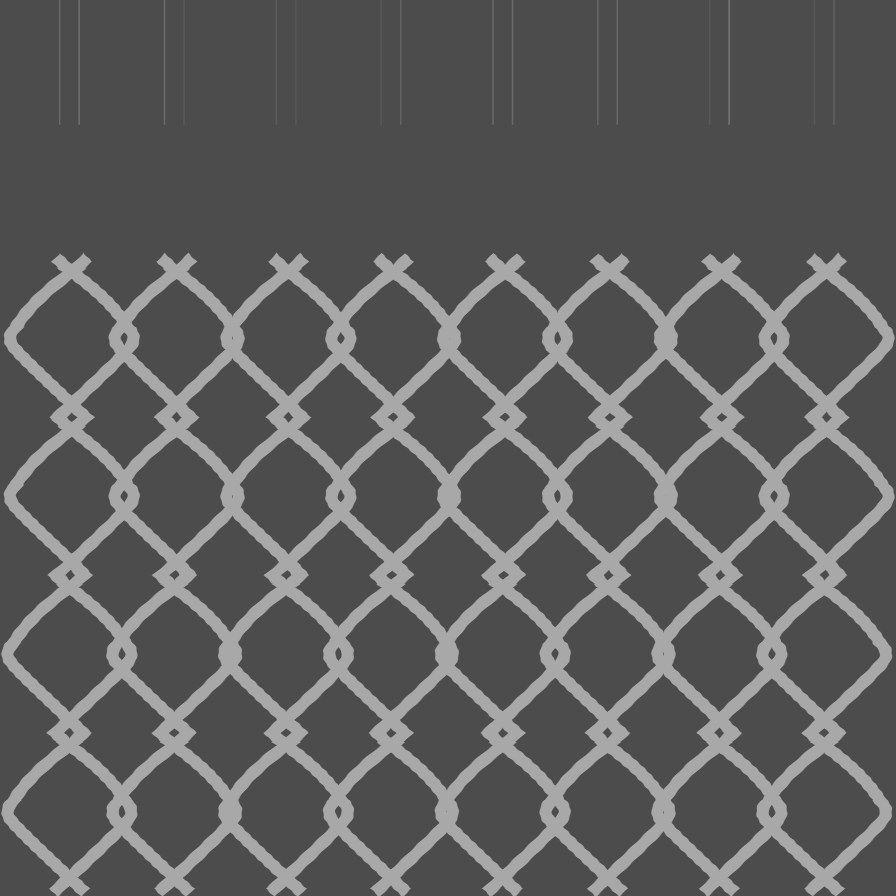
Give the GLSL for this pattern, as a WebGL 1 fragment shader.

```glsl
precision highp float;
// Chain-link fence of pale wire on dark grey, with faint vertical scratches above it.

uniform vec2 u_resolution;

const float LINK_PITCH = 12.09;  // canvas is 100 units wide
const float ROW_PITCH = 17.617;
const float FIRST_LINK = 1.771;
const float FIRST_ROW = 37.76;

float hash(float n) {
    return fract(sin(n * 12.9898) * 43758.5453);
}

// Sideways position of a wire at height v from its bend; the upper limb bows out.
float wirePath(float v, float overlap) {
    float bend = sqrt(1.145 * v * v + 1.08) - 1.04;
    float bow = 0.52 * sin(3.14159 * clamp((-v - 1.3) / 6.5, 0.0, 1.0));
    return bend - overlap - bow;
}

float wireDistance(float d, float v, float overlap) {
    float slope = (wirePath(v + 0.05, overlap) - wirePath(v - 0.05, overlap)) / 0.1;
    return abs(d - wirePath(v, overlap)) / sqrt(1.0 + slope * slope) - 0.67;
}

float fenceDistance(vec2 p) {
    // The lower rows sit slightly to the left
    p.x += 0.26 * smoothstep(62.5, 65.1, p.y);
    float row = clamp(floor((p.y - FIRST_ROW) / ROW_PITCH + 0.5), 0.0, 3.0);
    float v = p.y - FIRST_ROW - row * ROW_PITCH;
    bool outerLimb = abs(p.y - 64.19) > 26.4;

    float nearest = 100.0;
    for (int knot = 0; knot < 8; knot++) {
        // Each knot joins a wire from its left link and one from its right link
        for (int j = 0; j < 2; j++) {
            float link = float(knot + j);
            float side = 1.0 - 2.0 * float(j);
            float overlap = mix(0.65, 1.04, mod(link, 2.0));
            float d = side * (p.x - FIRST_LINK - link * LINK_PITCH);
            float wire = wireDistance(d, v, overlap);
            // Square cut ends along the top and bottom
            if (outerLimb) {
                wire = max(wire, (d + abs(v) - 17.7 + overlap) * 0.707);
            }
            nearest = min(nearest, wire);
        }
    }
    return nearest;
}

// Pairs of hairlines in line with the knots, each of its own strength
float scratches(vec2 p, float pixel) {
    float period = 2.0 * LINK_PITCH;
    float x = p.x + 0.26 - FIRST_LINK;
    float fromLink = abs(mod(x, period) - LINK_PITCH);
    float d = abs(abs(fromLink - 5.85) - 1.09) - 0.09;
    float line = 1.0 - smoothstep(-0.5 * pixel, 0.5 * pixel, d);
    float strength = mix(0.1, 0.42, hash(floor(p.x / 1.5625)));
    return line * strength * (1.0 - smoothstep(13.85, 14.0, p.y));
}

void main() {
    vec2 p = 100.0 * gl_FragCoord.xy / u_resolution;
    p.y = 100.0 - p.y;
    float pixel = 100.0 / min(u_resolution.x, u_resolution.y);

    // Slightly uneven wire edges
    float wobble = 0.04 * sin(p.y * 6.0 + p.x * 2.0);
    float wire = 1.0 - smoothstep(-0.7 * pixel, 0.7 * pixel, fenceDistance(p) + wobble);

    float shade = mix(0.30, 0.66, max(wire, scratches(p, pixel)));
    gl_FragColor = vec4(vec3(shade), 1.0);
}
```
